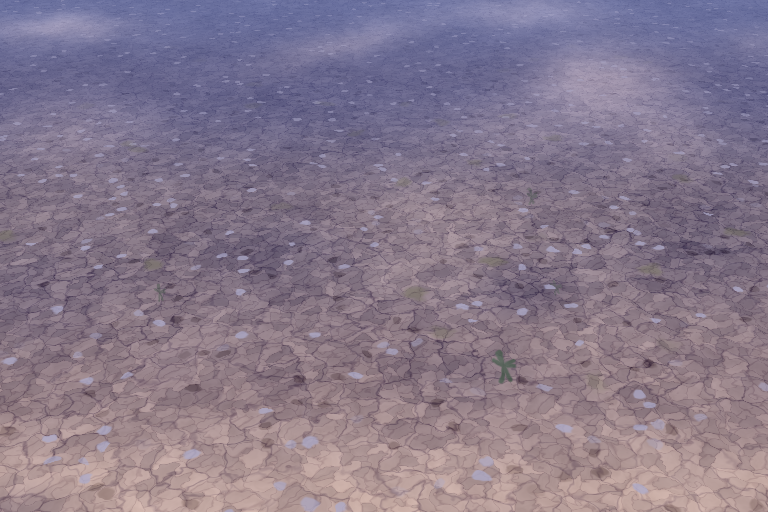
A WebGL 2 fragment shader for this texture:

```glsl
#version 300 es
precision highp float;
uniform vec2 u_resolution;
out vec4 outColor;

vec2 hash2(vec2 p) {
  vec3 q = fract(p.xyx * vec3(0.1031, 0.1030, 0.0973));
  q += dot(q, q.yzx + 33.33);
  return fract((q.xx + q.yz) * q.zy);
}

// Cellular noise: x = gap to the cell border, y = cell value, z = distance to seed
vec3 cells(vec2 p) {
  vec2 base = floor(p), id = base;
  float nearest = 9.0, second = 9.0;
  for (int j = -1; j <= 1; j++)
    for (int i = -1; i <= 1; i++) {
      vec2 c = base + vec2(i, j);
      float d = length(c + 0.1 + 0.8 * hash2(c) - p);
      if (d < nearest) { second = nearest; nearest = d; id = c; }
      else second = min(second, d);
    }
  return vec3(second - nearest, hash2(id + 71.0).x, nearest);
}

// Layered sines, roughly -1 to 1
float waves(vec2 p) {
  float sum = 0.0, amp = 0.5;
  for (int i = 0; i < 4; i++) {
    sum += amp * sin(p.x + 1.7 * sin(p.y * 0.8 + float(i))) * cos(p.y + 1.3 * sin(p.x * 0.7));
    p = mat2(1.5, 1.1, -1.1, 1.5) * p + 2.3;
    amp *= 0.6;
  }
  return sum;
}

float spot(vec2 p, vec2 center, vec2 radius) {
  vec2 d = (p - center) / radius;
  return exp(-dot(d, d));
}

// Fan of thin leaves around a root
float tuft(vec2 p, float size) {
  float cover = 0.0;
  for (int i = 0; i < 8; i++) {
    float a = float(i) * 0.785 + 0.5 * sin(float(i) * 4.1);
    vec2 dir = vec2(cos(a) * 0.65, sin(a));
    float along = clamp(dot(p, dir) / dot(dir, dir), 0.0, size);
    float d = length(p - dir * along);
    cover = max(cover, 1.0 - smoothstep(size * 0.06, size * 0.22, d));
  }
  return cover;
}

void main() {
  vec2 uv = gl_FragCoord.xy / u_resolution;
  float aspect = u_resolution.x / u_resolution.y;
  vec2 p = vec2(uv.x * aspect, uv.y);

  // Ground plane seen in perspective
  float depth = 1.5 / (1.5 - uv.y);
  vec2 ground = vec2((p.x - 0.5 * aspect) * depth, 2.1 * depth);
  float near = 1.0 - smoothstep(0.45, 1.0, uv.y);
  vec2 ripple = vec2(waves(ground * 27.0), waves(ground.yx * 29.0 + 5.0));
  vec2 soil = ground + 0.022 * ripple;

  // Warm foreground fading to cool distance
  vec3 color = mix(vec3(0.71, 0.61, 0.59), vec3(0.56, 0.48, 0.505), smoothstep(0.0, 0.27, uv.y));
  color = mix(color, vec3(0.49, 0.435, 0.495), smoothstep(0.2, 0.55, uv.y));
  color = mix(color, vec3(0.38, 0.375, 0.525), smoothstep(0.57, 0.84, uv.y));
  color = mix(color, vec3(0.395, 0.42, 0.60), smoothstep(0.83, 1.0, uv.y));

  // Dappled sunlight
  vec2 q = uv + vec2(0.018, 0.013) * vec2(waves(uv * vec2(19.0, 31.0)), waves(uv.yx * 33.0));
  float sun = spot(q, vec2(0.78, 0.84), vec2(0.085, 0.075));
  sun += 0.5 * spot(q, vec2(0.87, 0.74), vec2(0.07, 0.08));
  sun += 0.45 * spot(q, vec2(0.67, 0.75), vec2(0.10, 0.06));
  sun += 0.85 * spot(q, vec2(0.08, 0.945), vec2(0.09, 0.027));
  sun += 0.6 * spot(q + vec2(0.0, -0.35 * (uv.x - 0.45)), vec2(0.45, 0.917), vec2(0.10, 0.03));
  sun += 0.6 * spot(q, vec2(0.68, 0.98), vec2(0.10, 0.03));
  sun += 0.5 * spot(q, vec2(0.09, 0.745), vec2(0.10, 0.075));
  sun += 0.35 * spot(q, vec2(0.99, 0.92), vec2(0.05, 0.03));
  color += sun * vec3(0.23, 0.19, 0.13);

  // Pale dry clay and darker litter
  float clay = spot(q, vec2(0.57, 0.54), vec2(0.14, 0.11)) + 0.5 * spot(q, vec2(0.79, 0.35), vec2(0.12, 0.09));
  float litter = spot(q, vec2(0.68, 0.43), vec2(0.065, 0.05))
    + 0.7 * spot(q, vec2(0.36, 0.52), vec2(0.09, 0.09))
    + 0.7 * spot(q, vec2(0.93, 0.55), vec2(0.09, 0.10))
    + 0.6 * spot(q, vec2(0.03, 0.40), vec2(0.11, 0.09))
    + 0.6 * spot(q, vec2(0.61, 0.26), vec2(0.07, 0.05))
    + 0.9 * spot(q, vec2(0.02, 0.01), vec2(0.07, 0.05));
  color += clay * vec3(0.085, 0.075, 0.055) - litter * vec3(0.10, 0.085, 0.055);
  color += 0.022 * waves(ground * vec2(7.0, 5.0));

  // Cracked plates, crumbs and fine grain
  vec3 plate = cells(soil * 13.0);
  vec3 crumb = cells(soil * 30.0 + 0.5 * ripple.yx);
  float crack = 1.0 - smoothstep(0.0, 0.11, plate.x);
  float seam = 1.0 - smoothstep(0.0, 0.20, crumb.x);
  float detail = mix(0.25, 1.0, near);
  color += detail * (plate.y - 0.5) * vec3(0.07, 0.065, 0.05);
  color += detail * (crumb.y - 0.47) * vec3(0.11, 0.10, 0.085);
  color -= detail * crack * (0.55 + 0.45 * waves(ground * 9.0)) * vec3(0.17, 0.17, 0.13);
  color -= detail * seam * vec3(0.06, 0.065, 0.055);
  color += 0.025 + 0.03 * detail * waves(soil * vec2(65.0, 48.0));

  // Scattered bluish chips and dark specks
  vec3 chip = cells(ground * 21.0 + 0.28 * ripple + 40.0);
  float chipShape = (1.0 - smoothstep(0.24, 0.38, chip.z)) * smoothstep(0.03, 0.12, chip.x);
  color = mix(color, vec3(0.68, 0.67, 0.79), chipShape * smoothstep(0.90, 0.95, chip.y) * mix(0.35, 0.75, near));
  color -= 0.11 * detail * chipShape * (1.0 - smoothstep(0.06, 0.10, chip.y));

  // Moss flecks and sprouts
  vec3 moss = cells(ground * 5.0 + 0.12 * ripple + 13.0);
  float mossy = (1.0 - smoothstep(0.08, 0.22, moss.z)) * smoothstep(0.82, 0.90, moss.y);
  color = mix(color, vec3(0.43, 0.43, 0.32), 0.4 * near * mossy);
  vec2 bent = p + 0.004 * ripple;
  float leaf = tuft(bent - vec2(0.657 * aspect, 0.285), 0.030);
  leaf += 0.55 * tuft(bent - vec2(0.208 * aspect, 0.428), 0.015);
  leaf += 0.45 * tuft(bent - vec2(0.692 * aspect, 0.617), 0.015);
  leaf += 0.40 * tuft(bent - vec2(0.725 * aspect, 0.438), 0.014);
  color = mix(color, vec3(0.27, 0.34, 0.29) + 0.09 * ripple.x, min(leaf, 1.0) * 0.8);

  outColor = vec4(clamp(color, 0.0, 1.0), 1.0);
}
```
